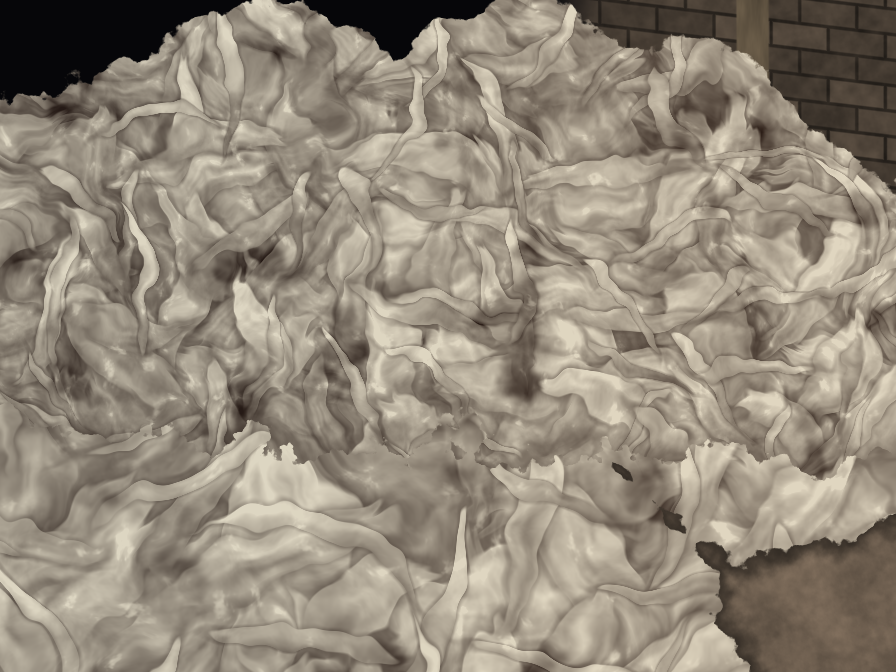
A Shadertoy shader for this texture:

```glsl
// A heap of crumpled pale plastic film in a dim store with a block wall and bare floor.

float hash(vec2 p) {
    return fract(sin(dot(p, vec2(127.1, 311.7))) * 43758.5453);
}

float noise(vec2 p) {
    vec2 i = floor(p), f = fract(p);
    f = f * f * (3.0 - 2.0 * f);
    return mix(mix(hash(i), hash(i + vec2(1, 0)), f.x),
               mix(hash(i + vec2(0, 1)), hash(i + vec2(1, 1)), f.x), f.y);
}

float fbm(vec2 p) {
    float sum = 0.0, amp = 0.5;
    for (int i = 0; i < 4; i++) {
        sum += amp * noise(p);
        p = mat2(1.6, 1.2, -1.2, 1.6) * p + 3.7;
        amp *= 0.5;
    }
    return sum;
}

// Fine fibres and pleats running along x
float fibre(vec2 p) {
    float pleat = 1.0 - abs(2.0 * noise(p * vec2(9, 38)) - 1.0);
    return 0.4 * pleat + 0.35 * noise(p * vec2(13, 80) + 5.0) + 0.25 * noise(p * vec2(40, 150));
}

// Overlapping bundles of film, from broad lumps to thin strands
float bundles(vec2 p) {
    float tone = 0.25 + 0.5 * fbm(p * 12.0);
    vec2 warp = vec2(fbm(p * 7.0), fbm(p * 7.0 + 31.0)) - 0.47;
    for (int layer = 0; layer < 6; layer++) {
        float k = float(layer);
        float freq = 3.6 + 0.9 * k;
        float width = mix(0.6, 0.1, k / 5.0);
        vec2 q = (p + 0.13 * warp) * freq + k * 17.3;
        for (int n = 0; n < 9; n++) {
            // Lower bundles lie over higher ones
            vec2 id = floor(q) + vec2(n % 3 - 1, 1 - n / 3);
            float pick = hash(id + 3.1), shine = hash(id + 8.7);
            if (pick > 0.68) continue;
            vec2 d = q - id - 0.2 - 0.6 * vec2(hash(id), hash(id + 5.3));
            float angle = -1.0 + 2.8 * (hash(id + 12.9) - 0.5);
            float c = cos(angle), s = sin(angle);
            vec2 uv = vec2(c * d.x + s * d.y, c * d.y - s * d.x);
            uv.y += (shine - 0.5) * 0.9 * uv.x * uv.x;
            float r = length(uv / vec2(0.65 + 0.3 * shine, width * (0.7 + 0.5 * pick)));
            if (r > 1.6) continue;
            float streak = fibre(uv / freq + id * 0.37);
            r += (streak - 0.5) * 0.55;
            float light = clamp(d.y / (width + 0.15), -1.0, 1.0);
            float shade = 0.57 + 0.36 * shine + 0.2 * light + 0.75 * (streak - 0.5)
                        - 0.14 * r * r * r;
            tone *= mix(0.62, 1.0, smoothstep(0.92, 1.35, r));
            tone = mix(tone, shade, 0.9 * smoothstep(1.0, 0.9, r));
        }
    }
    // Crumples, glints and deep hollows
    float crease = fbm((p + 0.1 * warp) * 45.0);
    tone += 0.5 * (crease - 0.47) + 0.25 * smoothstep(0.62, 0.8, crease);
    return tone - 0.4 * smoothstep(0.58, 0.75, fbm(p * 11.0 + 9.0));
}

// Height of the ragged top of the heap
float crest(float x) {
    float a = 0.985 - 2.0 * (x - 0.39) * (x - 0.39);
    float b = 1.0 - 3.0 * (x - 0.76) * (x - 0.76);
    float c = 0.945 - 3.5 * (x - 1.0) * (x - 1.0);
    float sides = max(0.88 - 0.2 * abs(x - 0.1), 0.8 - 0.6 * abs(x - 1.2));
    return max(max(a, b), max(c, sides));
}

vec3 blockWall(vec2 p) {
    vec2 q = vec2(p.x, p.y + 0.12 * (p.x - 1.0)) / vec2(0.085, 0.038);
    q.x += 0.5 * mod(floor(q.y), 2.0);
    vec2 edge = (0.5 - abs(fract(q) - 0.5)) * vec2(0.085, 0.038);
    float block = smoothstep(0.001, 0.004, min(edge.x, edge.y));
    float tone = mix(0.55, 0.85 + 0.3 * hash(floor(q)), block) + 0.4 * (fbm(p * 60.0) - 0.47);
    vec3 wall = vec3(0.29, 0.25, 0.21) * tone;
    float pillar = smoothstep(0.026, 0.022, abs(p.x - 1.12));
    wall = mix(wall, vec3(0.38, 0.33, 0.26) * (0.7 + 0.6 * fbm(p * vec2(60, 15))), pillar);
    return mix(vec3(0.025, 0.025, 0.035), wall, smoothstep(0.8, 0.92, p.x));
}

void mainImage(out vec4 fragColor, in vec2 fragCoord) {
    vec2 p = fragCoord / iResolution.y;
    float rag = fbm(p * 13.0) - 0.47 + 0.35 * (fbm(p * 60.0) - 0.47);

    // Near heap is larger and covers the foot of the far heap
    float nearEdge = 0.37 - 0.05 * p.x + 0.14 * rag - p.y;
    float nearMask = smoothstep(-0.002, 0.003, nearEdge);
    float tone = 0.0;
    if (nearMask < 1.0) {
        tone = bundles(p * 1.05 + 2.0);
        tone *= mix(0.65, 1.0, smoothstep(0.0, 0.05, -nearEdge));
        tone -= 0.1 * smoothstep(0.6, 0.0, p.x);
    }
    if (nearMask > 0.0) tone = mix(tone, bundles(p * 0.66 + 6.0) + 0.04, nearMask);
    tone = clamp(tone * 1.1 + 0.06, -0.3, 1.2);
    vec3 film = mix(vec3(0.29, 0.25, 0.22), vec3(0.77, 0.74, 0.67), tone);
    film += vec3(0.012, 0.0, -0.008) * smoothstep(0.2, 1.1, p.x);

    // Bare floor at the lower right
    float front = p.x - 1.12 + 0.45 * p.y + 0.6 * p.y * p.y;
    float back = 0.17 + max(0.7 * (1.1 - p.x), 0.25 * (p.x - 1.15)) - p.y;
    float open = min(front, back) + 0.09 * rag;
    vec3 ground = vec3(0.43, 0.37, 0.31) * (0.65 + 0.5 * fbm(p * 14.0) + 0.25 * fbm(p * 90.0));
    ground *= mix(0.5, 1.0, smoothstep(0.0, 0.05, open));
    vec3 color = mix(film, ground, smoothstep(-0.002, 0.003, open));

    // Wall and darkness behind the heap
    float sky = p.y - crest(p.x) - 0.09 * rag;
    color = mix(color, blockWall(p), smoothstep(-0.002, 0.003, sky));
    fragColor = vec4(color, 1.0);
}
```
